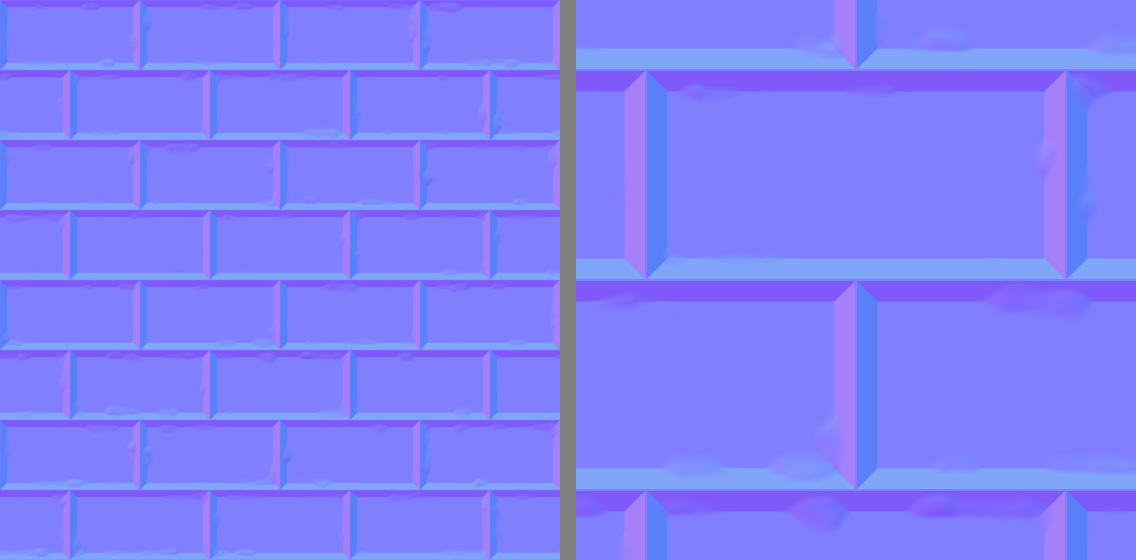
Left: the whole. Right: its middle third, enlarged.
A WebGL 1 fragment shader for this texture map:

```glsl
precision highp float;

// Tangent-space normal map of bevelled bricks in running bond (green points down).
// A height field of mitred bevels, cut back by noisy worn edges, is
// differentiated across one pixel and encoded as a colour.

uniform vec2 u_resolution;

const vec2  BRICKS       = vec2(4.0, 8.0); // repeats across and down (rows even)
const float BEVEL_WIDTH  = 0.0122;
const float BEVEL_SLOPE  = 0.314;
const float GROOVE_HALF  = 0.0006;         // flat strip at the joint
const float WEAR_TILT    = 0.45;           // worn slope relative to the bevel
const float WEAR_LEVEL   = 0.66;           // lower values wear more of the edge
const float WEAR_DEPTH   = 0.50;
const float WEAR_SCALE   = 30.0;
const float DETAIL_SCALE = 78.0;
const float DETAIL_MIX   = 0.20;
const float LIP_ROUNDING = 0.12;

float hash(vec2 p) {
  return fract(sin(dot(p, vec2(127.1, 311.7))) * 43758.5453);
}

float valueNoise(vec2 p) {
  vec2 cell = floor(p);
  vec2 f = fract(p);
  f = f * f * f * (f * (f * 6.0 - 15.0) + 10.0);
  float low  = mix(hash(cell), hash(cell + vec2(1.0, 0.0)), f.x);
  float high = mix(hash(cell + vec2(0.0, 1.0)), hash(cell + 1.0), f.x);
  return 2.0 * mix(low, high, f.y) - 1.0;
}

float smoothMin(float a, float b, float radius) {
  float blend = max(radius - abs(a - b), 0.0) / radius;
  return min(a, b) - 0.25 * radius * blend * blend;
}

float brickHeight(vec2 uv) {
  // Running bond: every other row moves by half a brick.
  vec2 grid = uv * BRICKS;
  float row = floor(grid.y);
  grid.x += 0.5 * (1.0 - mod(row, 2.0));
  vec2 id = mod(floor(grid), BRICKS);
  vec2 local = fract(grid) / BRICKS;

  // Distance from the joint, in bevel widths.
  vec2 edge = min(local, 1.0 / BRICKS - local);
  float d = max(min(edge.x, edge.y) - GROOVE_HALF, 0.0) / BEVEL_WIDTH;
  float bevel = min(d, 1.0);

  // Each brick has its own wear; wrapped ids keep the tile seamless.
  vec2 seed = 40.0 * vec2(hash(id + 3.7), hash(id + 19.3));
  float wear = valueNoise(local * WEAR_SCALE + seed)
             + DETAIL_MIX * valueNoise(local * DETAIL_SCALE + seed.yx);
  float worn = WEAR_TILT * d + WEAR_LEVEL + WEAR_DEPTH * wear;

  // Fade the rounding at the joint so neighbouring bricks meet at zero.
  float height = smoothMin(bevel, worn, LIP_ROUNDING);
  height = mix(bevel, height, smoothstep(0.0, 0.25, d));
  return BEVEL_SLOPE * BEVEL_WIDTH * height;
}

void main() {
  vec2 uv = gl_FragCoord.xy / u_resolution;
  vec2 halfPixel = 0.5 / u_resolution;
  vec2 dx = vec2(halfPixel.x, 0.0);
  vec2 dy = vec2(0.0, halfPixel.y);

  // Central differences also smooth the creases over one pixel.
  vec2 slope = vec2(brickHeight(uv + dx) - brickHeight(uv - dx),
                    brickHeight(uv + dy) - brickHeight(uv - dy)) / (2.0 * halfPixel);

  vec3 normal = normalize(vec3(-slope.x, slope.y, 1.0));
  gl_FragColor = vec4(0.5 + 0.5 * normal, 1.0);
}
```
